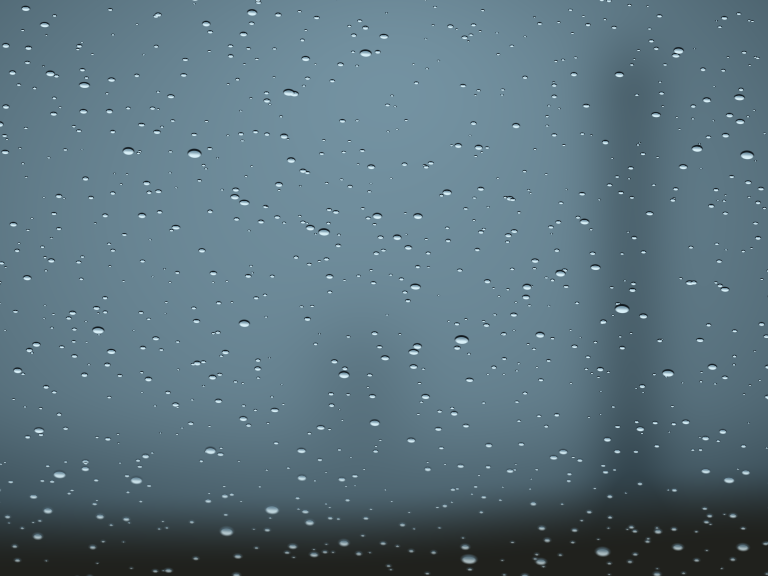
A Shadertoy shader for this texture:

```glsl
const vec3 HAZE = vec3(0.455, 0.575, 0.635);
const vec3 DEEP = vec3(0.20, 0.27, 0.305);
const vec3 GROUND = vec3(0.125, 0.13, 0.115);
const vec3 RIM = vec3(0.06, 0.09, 0.11);
const vec3 BODY = vec3(0.46, 0.59, 0.66);
const vec3 SHINE = vec3(0.86, 0.95, 0.98);
const float FLATNESS = 0.62;

float hash(vec2 p) {
    return fract(sin(dot(p, vec2(127.1, 311.7))) * 43758.5453);
}

float bell(float x, float width) {
    return exp(-x * x / (width * width));
}

mat2 rotation(float a) {
    return mat2(cos(a), sin(a), -sin(a), cos(a));
}

// Blurred view behind the glass
vec3 backdrop(vec2 uv) {
    vec2 q = uv - vec2(0.46, 0.62);
    float light = 0.91 - 1.15 * dot(q, q);
    light += 0.16 * bell(uv.x - 0.53, 0.25) * bell(uv.y - 0.92, 0.22);
    light -= 0.36 * bell(uv.x - 0.82, 0.055) * (1.0 - smoothstep(0.82, 1.0, uv.y));
    light -= 0.20 * bell(uv.x - 0.47, 0.08) * bell(uv.y - 0.33, 0.13);
    light -= 0.28 * (1.0 - smoothstep(0.06, 0.34, uv.y));
    vec3 color = mix(DEEP, HAZE, clamp(light, 0.0, 1.1));
    float horizon = uv.y - 0.05 * smoothstep(0.4, 1.0, uv.x);
    return mix(GROUND, color, smoothstep(0.01, 0.15, horizon));
}

// Lens shading: dark crescent above, bright belly below
vec3 dropColor(vec2 d, float crescent) {
    vec3 color = mix(SHINE, BODY, smoothstep(-0.55, 0.45, d.y));
    color = mix(color, BODY, 0.5 * smoothstep(0.55, 1.0, abs(d.x)));
    float dark = smoothstep(0.85, 1.15, length(d + vec2(0.0, 0.45)));
    return mix(color, RIM, dark * crescent);
}

// One scattered layer; every drop stays inside its own cell
vec3 addDrops(vec3 color, vec2 p, float cell, vec2 radii, float share, float seed, float blur) {
    mat2 turn = rotation(seed * 0.37);
    vec2 grid = turn * p / cell + seed * 7.3;
    vec2 id = floor(grid);
    vec2 key = id + seed * 19.7;
    if (hash(key) > share) return color;

    float size = hash(key + 3.1);
    float radius = mix(radii.x, radii.y, size * size);
    float margin = 1.25 * radius / cell;
    vec2 jitter = vec2(hash(key + 11.3), hash(key + 23.9));
    vec2 center = id + mix(vec2(margin), vec2(1.0 - margin), jitter);

    vec2 d = rotation(0.06) * (((grid - center) * cell) * turn) / radius;
    d.y /= FLATNESS * mix(0.9, 1.12, hash(key + 37.7));
    float softness = blur / (radius * FLATNESS);
    float cover = 1.0 - smoothstep(1.0 - softness, 1.0 + softness, length(d));
    float crescent = mix(0.35, 1.0, smoothstep(0.05, 0.4, p.y));
    float strength = mix(0.72, 0.97, smoothstep(0.0, 0.3, p.y));
    return mix(color, dropColor(d, crescent), cover * strength);
}

void mainImage(out vec4 fragColor, in vec2 fragCoord) {
    vec2 uv = fragCoord / iResolution.xy;
    vec2 p = fragCoord / iResolution.y;
    float focusBlur = mix(0.0028, 0.0012, smoothstep(0.0, 0.3, p.y));
    float blur = max(focusBlur, 0.6 / iResolution.y);

    vec3 color = backdrop(uv);

    // Fine, medium and large drops
    for (int i = 0; i < 2; i++) {
        float layer = float(i);
        color = addDrops(color, p, 0.047, vec2(0.0018, 0.0046), 0.52, 1.0 + layer, blur);
        color = addDrops(color, p, 0.067, vec2(0.0042, 0.0080), 0.52, 4.0 + layer, blur);
    }
    color = addDrops(color, p, 0.13, vec2(0.0085, 0.0135), 0.42, 8.0, blur);

    fragColor = vec4(color, 1.0);
}
```
